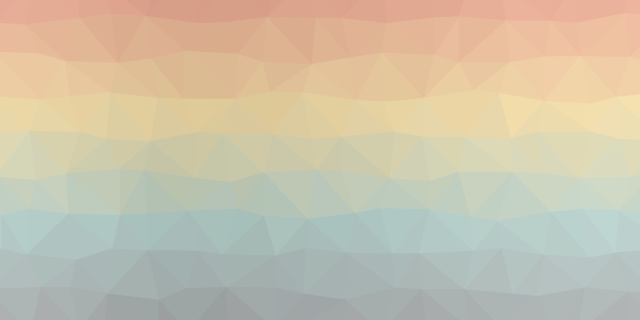
Reproduce this background procedurally as a WebGL 1 fragment shader.

```glsl
precision highp float;

uniform vec2 u_resolution;

const float CELL = 0.1229;                    // mesh spacing, in canvas heights
const vec2 MESH_ORIGIN = vec2(0.104, 0.0833);

// Grid corner displaced by layered sines
vec2 meshPoint(vec2 id) {
  vec2 phase = vec2(dot(id, vec2(2.37, 4.91)), dot(id, vec2(3.83, 1.74)));
  vec2 jitter = sin(phase + 2.0 * sin(phase.yx * 1.61 + 0.7));
  return MESH_ORIGIN + CELL * (id + vec2(0.2, 0.17) * jitter);
}

// Signed distance to the line a-b, positive on its left
float edgeDistance(vec2 p, vec2 a, vec2 b) {
  vec2 along = normalize(b - a);
  return dot(p - a, vec2(-along.y, along.x));
}

// Vertical pastel ramp with a soft horizontal change of lightness
vec3 pastel(vec2 uv) {
  float depth = 1.0 - uv.y;
  vec3 salmon = vec3(0.88, 0.65, 0.565);
  vec3 sand = vec3(0.905, 0.825, 0.63);
  vec3 teal = vec3(0.69, 0.785, 0.765);
  vec3 slate = vec3(0.645, 0.66, 0.665);
  vec3 color = mix(salmon, sand, clamp(depth / 0.35, 0.0, 1.0));
  color = mix(color, teal, clamp((depth - 0.35) / 0.35, 0.0, 1.0));
  color = mix(color, slate, clamp((depth - 0.7) / 0.3, 0.0, 1.0));
  float light = 0.085 * smoothstep(0.3, 1.0, uv.x)
              - 0.06 * smoothstep(0.0, 0.3, uv.x) + 0.025;
  return color + light;
}

// Flat facet: color weighted by coverage, with the coverage in alpha
vec4 facet(vec2 p, vec2 a, vec2 b, vec2 c) {
  float inside = min(edgeDistance(p, a, b),
                     min(edgeDistance(p, b, c), edgeDistance(p, c, a)));
  float coverage = clamp(0.5 + inside * u_resolution.y, 0.0, 1.0);
  vec2 center = (a + b + c) / 3.0;
  float tint = 0.006 * sin(dot(center, vec2(91.0, 57.0)));
  vec2 uv = center * vec2(u_resolution.y / u_resolution.x, 1.0);
  return vec4(pastel(uv) + tint, 1.0) * coverage;
}

void main() {
  vec2 p = gl_FragCoord.xy / u_resolution.y;
  vec2 home = floor((p - MESH_ORIGIN) / CELL);
  vec4 sum = vec4(0.0);

  // Nearby quads, each split along its shorter diagonal
  for (int j = -1; j <= 1; j++) {
    for (int i = -1; i <= 1; i++) {
      vec2 id = home + vec2(float(i), float(j));
      vec2 a = meshPoint(id);
      vec2 b = meshPoint(id + vec2(1.0, 0.0));
      vec2 c = meshPoint(id + vec2(1.0, 1.0));
      vec2 d = meshPoint(id + vec2(0.0, 1.0));
      if (distance(a, c) < distance(b, d)) {
        sum += facet(p, a, b, c) + facet(p, a, c, d);
      } else {
        sum += facet(p, a, b, d) + facet(p, b, c, d);
      }
    }
  }
  gl_FragColor = vec4(sum.rgb / max(sum.a, 0.001), 1.0);
}
```
